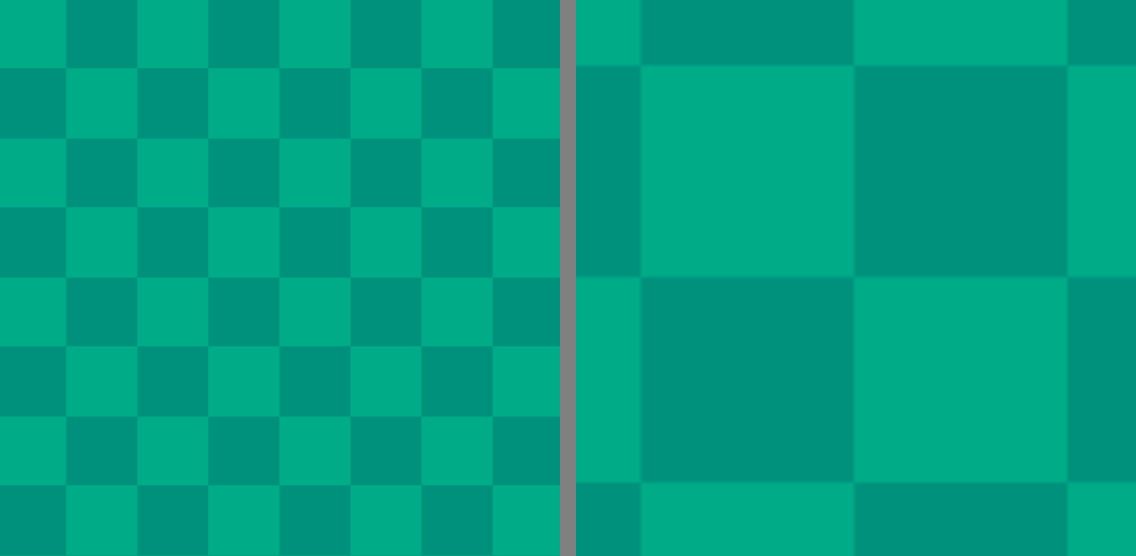
Left, the full canvas; right, a detail of the centre.
Reproduce this pattern procedurally as a Shadertoy shader.

```glsl
const vec3 DARK_GREEN = vec3(0.0, 0.57, 0.49);
const vec3 LIGHT_GREEN = vec3(0.0, 0.673, 0.533);

// Soft square wave: +1 inside each band, -1 between bands
float squareWave(float x, float start, float period, float duty, float edgeWidth) {
    float halfBand = 0.5 * duty * period;
    float fromCenter = abs(mod(x - start - halfBand + 0.5 * period, period) - 0.5 * period);
    return clamp(2.0 * (halfBand - fromCenter) / edgeWidth, -1.0, 1.0);
}

void mainImage(out vec4 fragColor, in vec2 fragCoord) {
    vec2 uv = fragCoord / iResolution.xy;
    vec2 edgeWidth = max(vec2(0.0024), 1.0 / iResolution.xy);

    // Equal columns; rows alternate slightly tall and short
    float columns = squareWave(uv.x, 0.118, 0.2539, 0.5, edgeWidth.x);
    float rows = squareWave(uv.y, 0.0006, 0.25, 0.507, edgeWidth.y);

    // The product of the two waves gives the checks
    float check = 0.5 + 0.5 * columns * rows;
    fragColor = vec4(mix(DARK_GREEN, LIGHT_GREEN, check), 1.0);
}
```
